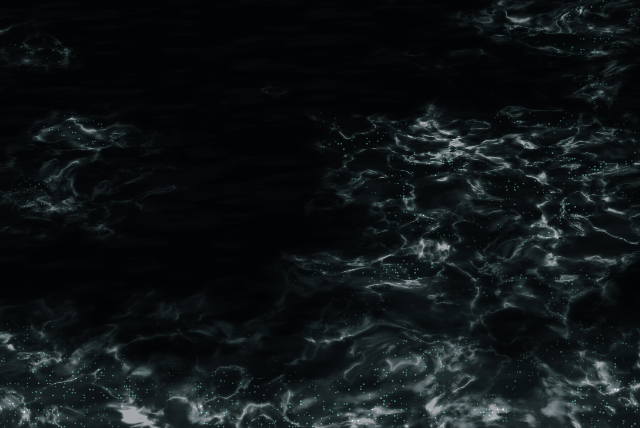
A Shadertoy shader for this texture:

```glsl
// Dark sea seen from above: torn foam filaments, teal haze and fine glints.

// Colours from deep water to bright foam
const vec3 ABYSS = vec3(0.008, 0.013, 0.017);
const vec3 DEEP  = vec3(0.07, 0.10, 0.11);
const vec3 HAZE  = vec3(0.13, 0.18, 0.18);
const vec3 MIST  = vec3(0.35, 0.41, 0.42);
const vec3 FOAM  = vec3(0.64, 0.65, 0.66);
const vec3 GLINT = vec3(0.22, 0.40, 0.37);

// Shape of the foam
const float PATCH_SCALE = 2.3;
const float VEIN_SCALE = 4.2;
const float LACE_SCALE = 10.0;
const float GRAIN_SCALE = 38.0;
const float VEIN_WIDTH = 0.024;
const float LACE_WIDTH = 0.028;
const float WARP = 0.20;
const float GLINT_CELLS = 150.0;
const float GLINT_SHARE = 0.16;

float hash(vec2 p) {
    vec3 q = fract(p.xyx * 0.1031);
    q += dot(q, q.yzx + 33.33);
    return fract((q.x + q.y) * q.z);
}

float noise(vec2 p) {
    vec2 i = floor(p), f = fract(p);
    f = f * f * (3.0 - 2.0 * f);
    float low = mix(hash(i), hash(i + vec2(1, 0)), f.x);
    float high = mix(hash(i + vec2(0, 1)), hash(i + vec2(1, 1)), f.x);
    return mix(low, high, f.y);
}

float fbm(vec2 p) {
    const mat2 TURN = mat2(1.6, 1.2, -1.2, 1.6);
    float sum = 0.0, amp = 0.5;
    for (int i = 0; i < 5; i++) {
        sum += amp * noise(p);
        p = TURN * p + 17.3;
        amp *= 0.5;
    }
    return sum / 0.97;
}

// Thin bright line along the middle level of a noise field
float ridge(float n, float width) {
    return exp(-abs(n - 0.5) / width);
}

// Small round glints scattered one per cell
float glints(vec2 p, float pixel) {
    vec2 cell = floor(p * GLINT_CELLS);
    vec2 centre = 0.3 + 0.4 * vec2(hash(cell + 31.0), hash(cell + 67.0));
    float d = length(fract(p * GLINT_CELLS) - centre) / GLINT_CELLS;
    float radius = mix(0.0007, 0.0019, hash(cell + 91.0));
    float lit = step(1.0 - GLINT_SHARE, hash(cell));
    return lit * (1.0 - smoothstep(radius - 0.5 * pixel, radius + 0.7 * pixel, d));
}

vec3 seaColour(float v) {
    vec3 c = mix(ABYSS, DEEP, clamp(v / 0.15, 0.0, 1.0));
    c = mix(c, HAZE, clamp((v - 0.15) / 0.15, 0.0, 1.0));
    c = mix(c, MIST, clamp((v - 0.30) / 0.30, 0.0, 1.0));
    return mix(c, FOAM, clamp((v - 0.60) / 0.40, 0.0, 1.0));
}

void mainImage(out vec4 fragColor, in vec2 fragCoord) {
    vec2 p = fragCoord / iResolution.y;
    float across = fragCoord.x / iResolution.x;
    float pixel = 1.0 / iResolution.y;

    // Perspective: features shrink and flatten toward the top
    vec2 sea = vec2((p.x - 0.75) * (0.85 + 0.55 * p.y), p.y * (1.1 + 1.1 * p.y));
    sea.y -= 0.12 * sea.x;
    vec2 warp = vec2(fbm(sea * 3.5 + 5.2), fbm(sea * 3.5 + 41.7)) - 0.5;
    vec2 flow = sea + WARP * warp;

    // Foam gathers low and to the right, leaving the upper left bare
    float tilt = 0.24 * (0.5 - p.y) + 0.14 * (across - 0.5);
    float patches = fbm(flow * PATCH_SCALE + 12.4) + tilt;
    float cover = smoothstep(0.36, 0.66, patches);
    float near = 1.0 - smoothstep(0.0, 0.75, p.y);

    // Long veins, finer lace and torn clumps
    float vein = ridge(fbm(flow * VEIN_SCALE + 3.1), VEIN_WIDTH);
    float lace = ridge(fbm(flow * LACE_SCALE + 23.9), LACE_WIDTH);
    float grain = smoothstep(0.30, 0.72, fbm(flow * GRAIN_SCALE + 7.7));
    float clump = smoothstep(0.54, 0.76, fbm(flow * 8.0 + 55.0)) * cover * near;
    float foam = cover * (0.70 * vein + 0.48 * lace + 0.30 * vein * lace);
    foam = (foam + 0.45 * clump) * (0.25 + 1.25 * grain);

    // Faint swell and milky water under the foam
    float swell = fbm(sea * vec2(9.0, 26.0) + 80.0);
    float haze = cover * (0.03 + 0.10 * near) * (0.4 + 1.2 * swell);
    haze += 0.025 * smoothstep(0.45, 0.75, swell);

    vec3 colour = seaColour(foam + haze);
    float glintMask = smoothstep(0.40, 0.62, patches) * smoothstep(0.40, 0.62, fbm(flow * 9.0 + 70.0));
    colour += GLINT * glints(p, pixel) * glintMask;
    fragColor = vec4(min(colour, 1.0), 1.0);
}
```
